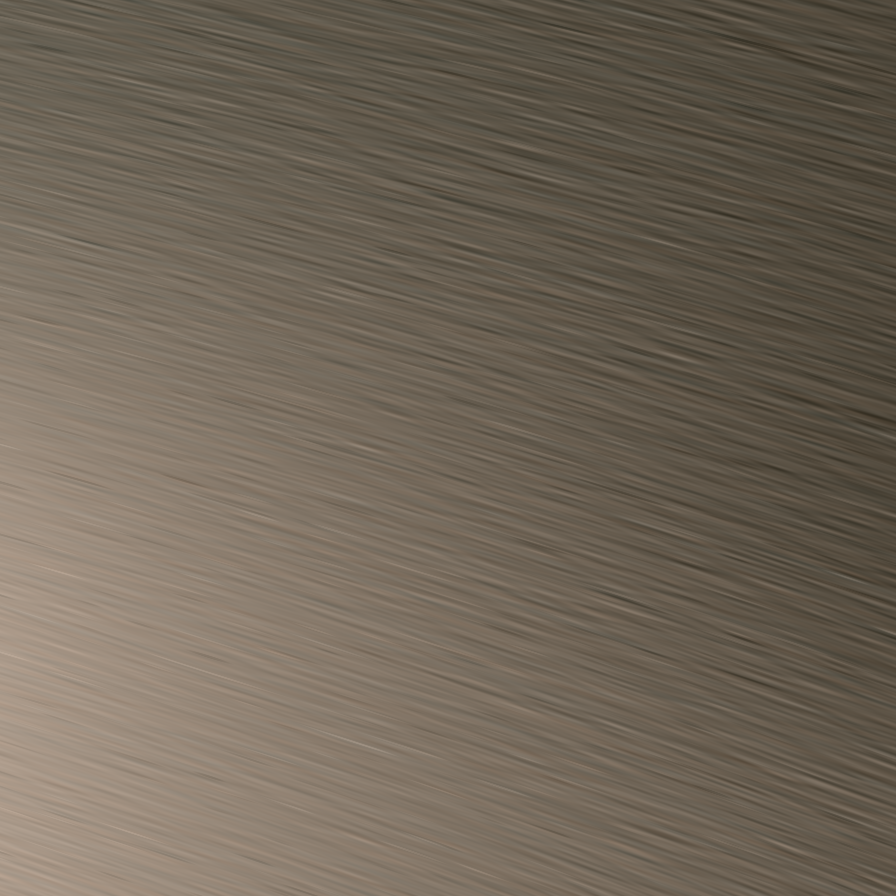
A WebGL 2 fragment shader for this texture:

```glsl
#version 300 es
precision highp float;
// Brushed bronze-grey metal: a soft sheen falls off from the lower left,
// crossed by fine, slightly fanned streaks. Each streak layer is noise along
// randomly shifted rows, with slopes across them so no broad blotches form.

uniform vec2 u_resolution;
out vec4 fragColor;

float hash(ivec2 cell) {
    uvec2 q = uvec2(cell + 4096) * uvec2(1597334673u, 3812015801u);
    uint h = (q.x ^ q.y) * 1597334673u;
    h = (h ^ (h >> 15)) * 2246822519u;
    return float((h ^ (h >> 13)) >> 8) / 16777216.0;
}

// Smooth signed noise along one row, shifted by a random amount
float rowNoise(float along, int row, int seed) {
    along += 64.0 * hash(ivec2(row, seed));
    int cell = int(floor(along));
    int lane = row + seed * 613;
    return mix(hash(ivec2(cell, lane)), hash(ivec2(cell + 1, lane)),
               smoothstep(0.0, 1.0, fract(along))) - 0.5;
}

// Streak layer, centred on zero; scale holds cells along and across
float streaks(vec2 p, vec2 scale, int seed) {
    p *= scale;
    int row = int(floor(p.y));
    float f = fract(p.y);
    return 3.0 * mix(f * rowNoise(p.x, row, seed),
                     (f - 1.0) * rowNoise(p.x, row + 1, seed),
                     smoothstep(0.0, 1.0, f));
}

// Broad reflection, brightest at the lower left
float sheen(vec2 uv) {
    float left = mix(0.67, 0.41, smoothstep(0.25, 1.05, uv.y));
    float right = mix(0.385, 0.31, smoothstep(0.0, 0.5, uv.y));
    return mix(right, left, pow(max(1.0 - uv.x, 0.0), 1.2));
}

void main() {
    vec2 uv = gl_FragCoord.xy / u_resolution;

    // Brushing direction: falls to the right, steeper towards the bottom
    vec2 brush = vec2(uv.x - 0.28 * uv.y, uv.y + uv.x * (0.335 - 0.11 * uv.y));
    brush.y += 0.004 * streaks(brush, vec2(3.0, 11.0), 1);

    // Grain from faint smudges down to hairlines
    float grain = 0.14 * streaks(brush, vec2(8.0, 58.0), 2)
                + 0.34 * streaks(brush, vec2(13.0, 127.0), 3)
                + 0.62 * streaks(brush, vec2(18.0, 203.0), 4)
                + 0.46 * streaks(brush, vec2(24.0, 311.0), 5);

    // Sparse thin scratches, light and dark
    float light = smoothstep(0.3, 0.6, streaks(brush, vec2(13.0, 237.0), 6));
    float dark = smoothstep(0.3, 0.6, streaks(brush, vec2(15.0, 181.0), 7));

    // Streaks stand out more where the sheen is weak
    float base = sheen(uv);
    float contrast = mix(0.19, 0.09, smoothstep(0.34, 0.6, base));
    float tone = base + contrast * grain + 0.05 * light - 0.06 * dark;

    // Metal colour, with faint warm and cool streaks
    vec3 color = vec3(tone, 0.9 * tone, 0.867 * tone - 0.04);
    float warmth = streaks(brush, vec2(14.0, 160.0), 8)
                 + 0.4 * streaks(brush, vec2(6.0, 45.0), 9);
    color += warmth * vec3(0.022, -0.002, -0.014);

    // Cooler cast towards the upper left
    float cool = smoothstep(0.3, 1.0, uv.y) * (1.0 - 0.8 * uv.x);
    color += cool * vec3(-0.008, 0.006, 0.008);

    fragColor = vec4(clamp(color, 0.0, 1.0), 1.0);
}
```
